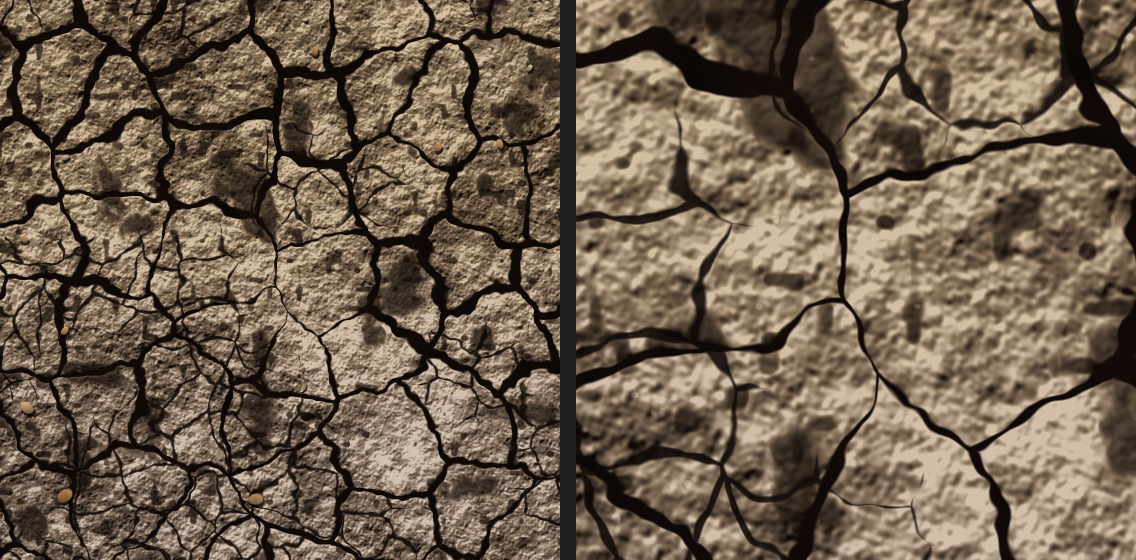
Left: the whole. Right: its middle third, enlarged.
This texture is drawn by a WebGL 2 fragment shader. Its source:

```glsl
#version 300 es
precision highp float;

#define CELLS 6.6
#define FINE_CELLS 13.0
#define CRACK_WIDTH 0.0068
#define FINE_WIDTH 0.0028
#define GRAIN_SCALE 35.0
#define RELIEF 2.7
#define PEBBLE_GRID 6.0
#define PEBBLE_CHANCE 0.24
#define SOIL_DARK vec3(0.06, 0.035, 0.025)
#define SOIL_MID vec3(0.51, 0.43, 0.35)
#define SOIL_LIGHT vec3(0.77, 0.70, 0.62)

uniform vec2 u_resolution;
out vec4 fragColor;

float hash(vec2 p) {
    return fract(sin(dot(p, vec2(127.1, 311.7))) * 43758.55);
}

vec2 hash2(vec2 p) {
    return vec2(hash(p), hash(p + 57.3));
}

float noise(vec2 p) {
    vec2 i = floor(p), f = fract(p);
    f = f * f * (3.0 - 2.0 * f);
    return mix(mix(hash(i), hash(i + vec2(1, 0)), f.x),
               mix(hash(i + vec2(0, 1)), hash(i + vec2(1, 1)), f.x), f.y);
}

// Rotated octaves, normalised to 0..1
float fbm(vec2 p) {
    float sum = 0.0, total = 0.0, weight = 1.0;
    for (int i = 0; i < 4; i++) {
        sum += weight * noise(p);
        total += weight;
        weight *= 0.65;
        p = mat2(1.6, 1.2, -1.2, 1.6) * p + 17.3;
    }
    return sum / total;
}

vec2 warp(vec2 p, float frequency) {
    return vec2(noise(p * frequency), noise(p * frequency + 41.7)) - 0.5;
}

vec2 site(vec2 cell) {
    return cell + 0.08 + 0.84 * hash2(cell);
}

// Distance to the nearest cell border (x) and direction towards it (yz)
vec3 cellBorder(vec2 p) {
    vec2 base = floor(p), nearest = vec2(0.0);
    float best = 1e3;
    for (int y = -1; y <= 1; y++)
    for (int x = -1; x <= 1; x++) {
        vec2 r = site(base + vec2(x, y)) - p;
        if (dot(r, r) < best) {
            best = dot(r, r);
            nearest = r;
        }
    }
    vec3 border = vec3(1e3, 0.0, 0.0);
    for (int y = -2; y <= 2; y++)
    for (int x = -2; x <= 2; x++) {
        vec2 r = site(base + vec2(x, y)) - p;
        vec2 across = r - nearest;
        if (dot(across, across) > 1e-4) {
            vec2 dir = normalize(across);
            float d = dot(0.5 * (r + nearest), dir);
            if (d < border.x) border = vec3(d, dir);
        }
    }
    return border;
}

vec3 soilColour(float tone) {
    vec3 low = mix(SOIL_DARK, SOIL_MID, clamp(tone / 0.5, 0.0, 1.0));
    return mix(low, SOIL_LIGHT, clamp((tone - 0.5) / 0.25, 0.0, 1.2));
}

void main() {
    vec2 p = gl_FragCoord.xy / u_resolution.y;
    float soft = 0.0008 + 0.7 / u_resolution.y;
    float upper = smoothstep(0.1, 0.75, p.y);

    // Jagged crack networks, wide and fine
    vec2 bent = p + 0.05 * warp(p, 9.0) + 0.02 * warp(p, 30.0) + 0.006 * warp(p, 85.0);
    vec3 border = cellBorder(bent * CELLS + 3.0);
    vec3 fineBorder = cellBorder(bent * FINE_CELLS + 29.0);
    float grit = (noise(p * 110.0) - 0.5) * 0.003;
    float edge = border.x / CELLS + grit;
    float fineEdge = fineBorder.x / FINE_CELLS + grit;
    float width = CRACK_WIDTH * mix(0.55, 1.0, upper) * (0.25 + 1.4 * noise(p * 7.0 + 5.0));
    float fineMask = smoothstep(0.42, 0.75, noise(p * 6.0 + 70.0) + 0.12 * (1.0 - upper));
    float fineWidth = mix(-soft - 0.002, FINE_WIDTH, fineMask);
    float crack = 1.0 - smoothstep(width - soft, width + soft, edge);
    float fineCrack = 1.0 - smoothstep(fineWidth - soft, fineWidth + soft, fineEdge);

    // Crumbly surface lit from above
    vec2 toLight = vec2(-0.0012, 0.0028);
    float height = fbm(p * GRAIN_SCALE);
    float slope = height - fbm((p + toLight) * GRAIN_SCALE);
    float broad = fbm(p * 5.5 + 12.0);
    float tone = 0.51 + RELIEF * slope + 0.55 * (height - 0.5) + 0.6 * (broad - 0.5);

    // Pits, dark hollows and pale flecks
    float pit = smoothstep(0.76, 0.9, noise(p * 58.0 + 9.0) + 0.3 * (0.5 - broad));
    float hollow = smoothstep(0.8, 0.92, noise(p * 15.0 + 33.0) + 0.5 * (height - 0.5));
    float fleck = smoothstep(0.9, 0.97, noise(p * 95.0 + 80.0));
    tone *= (1.0 - 0.65 * pit) * (1.0 - 0.7 * hollow);
    tone += 0.16 * fleck;

    // Crack lips: bright below an opening, shaded above it
    float lip = exp(-max(edge - width, 0.0) / 0.0035);
    tone += lip * (0.2 * smoothstep(0.0, 0.8, border.z) - 0.14 * smoothstep(0.2, -0.7, border.z));
    float fineLip = exp(-max(fineEdge - fineWidth, 0.0) / 0.0025) * fineMask;
    tone += 0.1 * fineLip * fineBorder.z;
    vec3 colour = soilColour(tone);
    colour *= mix(vec3(1.0, 1.0, 1.03), vec3(1.01, 0.99, 0.92), upper);

    // Openings
    vec3 depth = SOIL_DARK * (0.5 + 0.9 * height);
    colour = mix(colour, depth, max(crack, 0.9 * fineCrack));

    // Sparse pebbles with a cast shadow
    vec2 slot = floor(p * PEBBLE_GRID);
    vec2 seed = hash2(slot + 11.0);
    vec2 local = (fract(p * PEBBLE_GRID) - 0.25 - 0.5 * seed) / PEBBLE_GRID;
    float angle = 6.2832 * seed.x, radius = mix(0.006, 0.018, seed.y * seed.y);
    mat2 turn = mat2(cos(angle), sin(angle), -sin(angle), cos(angle));
    vec2 stretch = vec2(1.0, 1.45);
    float wobble = 0.3 * radius * (noise(p * 70.0) - 0.5);
    float body = length(turn * local * stretch) - radius + wobble;
    float shade = length(turn * (local + vec2(-0.002, 0.005)) * stretch) - radius + wobble;
    float present = step(hash(slot + 4.0), PEBBLE_CHANCE);
    vec3 stone = mix(vec3(0.66, 0.43, 0.2), vec3(0.74, 0.69, 0.6), hash(slot + 23.0));
    stone *= 0.9 + 0.3 * local.y / radius + 0.5 * (height - 0.5);
    colour *= 1.0 - 0.75 * present * (1.0 - smoothstep(-0.001, 0.003, shade));
    colour = mix(colour, stone, present * (1.0 - smoothstep(-soft, soft, body)));

    fragColor = vec4(clamp(colour, 0.0, 1.0), 1.0);
}
```
